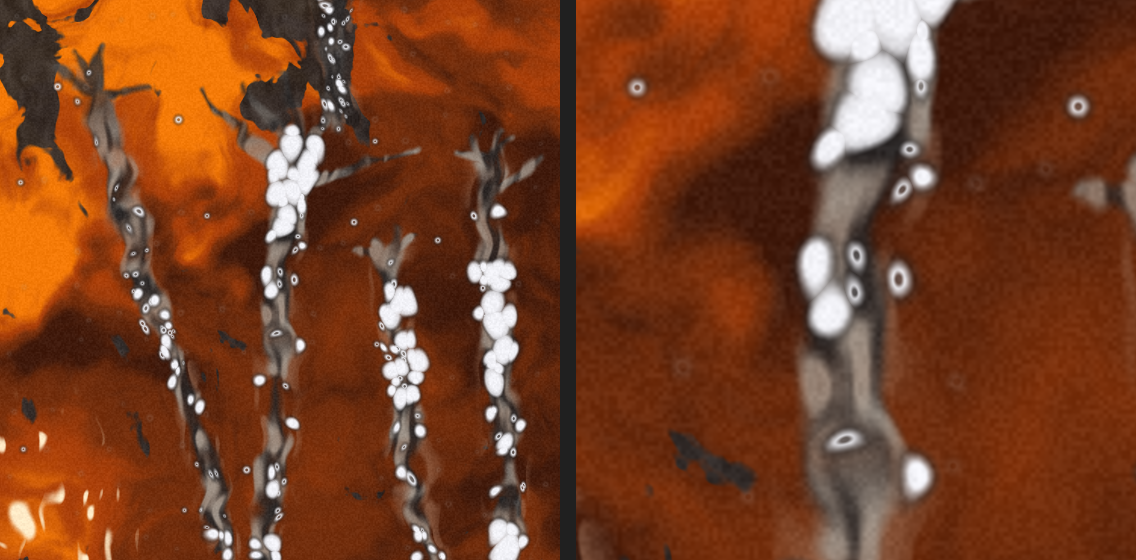
Left, the full canvas; right, a detail of the centre.
Give the GLSL for this texture, as a Shadertoy shader.

```glsl
// Amber mineral with smoky veins: a warped orange and brown ground, slate
// cavities on top, and steep grey strands with branches and white beads.
#define UMBER  vec3(0.25, 0.1, 0.045)
#define RUST   vec3(0.45, 0.18, 0.05)
#define SIENNA vec3(0.67, 0.25, 0.04)
#define AMBER  vec3(0.96, 0.48, 0.03)
#define SLATE  vec3(0.16, 0.15, 0.15)
#define ASH    vec3(0.62, 0.58, 0.54)
#define PEARL  vec3(0.95, 0.95, 0.97)
#define GRAIN  0.06
#define SOFT   0.0033
#define STRANDS 5
#define BEADS  46

// Per strand: x at the bottom, slope, lowest and highest y
const vec4 PATH[STRANDS] = vec4[STRANDS](
    vec4(0.425, -0.32, 0, 0.86), vec4(0.485, 0.05, 0, 0.74),
    vec4(0.765, -0.14, 0, 0.55), vec4(0.915, -0.06, 0, 0.71),
    vec4(0.52, 0.09, 0.77, 1.1));
// Per strand: bead size, height of bead cluster, branch length
const vec3 HABIT[STRANDS] = vec3[STRANDS](
    vec3(0.55, 0.37, 0.1), vec3(1, 0.65, 0.23), vec3(0.85, 0.38, 0.09),
    vec3(1.1, 0.42, 0.12), vec3(0.4, 0.93, 0));

float hash(vec2 p) {
    vec3 q = fract(p.xyx * 0.1031);
    q += dot(q, q.yzx + 33.33);
    return fract((q.x + q.y) * q.z);
}

float noise(vec2 p) {
    vec2 i = floor(p), f = fract(p);
    f = f * f * (3.0 - 2.0 * f);
    return mix(mix(hash(i), hash(i + vec2(1, 0)), f.x),
               mix(hash(i + vec2(0, 1)), hash(i + vec2(1, 1)), f.x), f.y);
}

float fbm(vec2 p) {
    float sum = 0.0, amp = 0.53;
    for (int i = 0; i < 4; i++) {
        sum += amp * noise(p);
        p = mat2(1.6, 1.2, -1.2, 1.6) * p + 5.3;
        amp *= 0.5;
    }
    return sum;
}

float bump(vec2 p, float x, float y, float w, float h) {
    vec2 d = (p - vec2(x, y)) / vec2(w, h);
    return exp(-dot(d, d));
}

// Coverage of a shape from its signed distance
float cover(float d, float soft) { return smoothstep(soft, -soft, d); }

// Distance to a segment that narrows towards its end
float taper(vec2 p, vec2 ab, float w) {
    float t = clamp(dot(p, ab) / dot(ab, ab), 0.0, 1.0);
    return length(p - ab * t) - w * (1.0 - 0.65 * t);
}

vec3 ground(vec2 p, vec2 warp, float glow) {
    float flow = fbm(p * vec2(5, 6) + 2.6 * warp);
    float swirl = fbm(p * vec2(11, 8) + 7.0 * warp);
    float right = smoothstep(0.42, 0.64, p.x);
    float edge = 0.6 + 0.2 * right - 0.1 * smoothstep(0.15, 0.0, p.x);
    float upper = smoothstep(-0.03, 0.05, p.y - edge + 0.4 * (warp.x - 0.5));
    float tone = mix(0.19, 0.81 - 0.29 * right, upper) + 0.75 * (flow - 0.5);
    tone += (0.3 + 0.3 * upper) * (swirl - 0.5) + 0.5 * glow;
    tone += 0.2 * bump(p, 0.05, 0.55, 0.2, 0.08);
    vec3 col = mix(UMBER, RUST, smoothstep(0.04, 0.36, tone));
    col = mix(col, SIENNA, smoothstep(0.34, 0.62, tone));
    return mix(col, AMBER, smoothstep(0.6, 0.92, tone));
}

// Dark openings near the upper edge
float cavity(vec2 p, vec2 warp) {
    float field = bump(p, 0.0, 1.0, 0.07, 0.18) + bump(p, 0.07, 0.86, 0.05, 0.08)
        + bump(p, 0.44, 1.0, 0.1, 0.06) + bump(p, 0.6, 0.93, 0.04, 0.2)
        + bump(p, 0.5, 0.84, 0.08, 0.07) + 0.8 * bump(p, 0.88, 0.99, 0.07, 0.05);
    return smoothstep(0.48, 0.6, field + 2.2 * (fbm(p * vec2(17, 11) + 3.0 * warp) - 0.54));
}

// Bead of radius r: x = light, y = dark rim; small ones are hollow
vec2 bead(float d, float r) {
    float hollow = r < 0.006 ? 0.8 * smoothstep(-0.3, -0.8, d / r) : 0.2 * smoothstep(-0.5, 0.0, d / r);
    return vec2(cover(d, SOFT) * (1.0 - hollow), smoothstep(0.008, 0.0, d));
}

void mainImage(out vec4 fragColor, in vec2 fragCoord) {
    vec2 p = fragCoord / iResolution.xy;
    vec2 warp = vec2(fbm(p * 4.0), fbm(p * 4.0 + 7.7));
    vec2 q = p + 0.05 * (warp - 0.5) + 0.02 * vec2(noise(p * 23.0), noise(p * 23.0 + 9.0)) - 0.01;
    float glow = bump(p, 0.06, 0.07, 0.17, 0.2);
    float fibre = mix(noise(q * vec2(95, 20)), noise(q * vec2(45, 38) + 8.0), 0.45);
    vec3 col = ground(p, warp, glow);
    col = mix(col, SLATE + 0.16 * (fibre - 0.4), 0.92 * cavity(p, warp));

    float body = 0.0, fringe = 0.0;
    vec2 spots = vec2(0);
    for (int i = 0; i < STRANDS; i++) {
        vec4 path = PATH[i];
        vec3 habit = HABIT[i];
        float id = float(i) * 17.0;
        float dx = q.x - path.x - path.y * q.y;
        float width = 0.002 + 0.026 * noise(vec2(q.y * 13.0, id)) + 0.02 * (fibre - 0.3);
        float span = cover(abs(q.y - 0.5 * (path.z + path.w)) - 0.5 * (path.w - path.z), 0.015);
        if (path.z == 0.0) span = cover(q.y - path.w, 0.015);
        body = max(body, span * cover(abs(dx) - width, 0.008));
        fringe = max(fringe, span * smoothstep(0.055, 0.015, abs(dx)));

        // Branches fan out on top
        for (int k = 0; k < 5 && habit.z > 0.0; k++) {
            float h = hash(vec2(float(k) + 2.0, id));
            float fan = 0.55 * float(k) - 1.3 + 0.5 * h, y = path.w - 0.07 * h;
            vec2 limb = habit.z * (0.5 + 0.5 * h) * vec2(sin(fan), cos(fan));
            float d = taper(q - vec2(path.x + path.y * y, y), limb, 0.013);
            body = max(body, cover(d + 0.012 * (0.5 - fibre), 0.006));
        }

        // Beads gather in a cluster and at the foot, the rest are small
        if (abs(dx) > 0.09) continue;
        for (int j = 0; j < BEADS; j++) {
            vec2 seed = vec2(float(j) * 3.0 + 1.0, id + 4.0);
            float h = hash(seed), s = hash(seed + 51.0), side = hash(seed + 93.0) - 0.5;
            float y = j < 17 ? habit.y + 0.21 * (h - 0.5)
                    : j < 21 ? path.z + 0.05 * h : mix(path.z, path.w, h);
            float r = habit.x * (j < 21 ? 0.007 + 0.013 * s : 0.004 + 0.009 * s * s);
            vec2 centre = vec2(path.x + path.y * y + side * 0.06, y);
            spots = max(spots, bead(length((q - centre) * vec2(1, 0.82)) - r, r));
        }
    }

    // Smoky fibres with brownish threads beside them
    float pale = smoothstep(0.3, 0.72, fibre) * (1.0 - 0.65 * smoothstep(0.7, 0.85, p.y));
    vec3 smoke = mix(SLATE, ASH, pale);
    fringe *= smoothstep(0.55, 0.8, noise(q * vec2(75, 24) + 5.0));
    col = mix(col, mix(ASH, SIENNA, 0.35), 0.6 * fringe);
    col = mix(col, smoke, body * (0.7 + 0.3 * noise(q * 40.0)));

    // Loose bubbles
    vec2 cell = floor(p * 17.0);
    float pick = hash(cell + 30.0), size = 0.003 + 0.003 * hash(cell + 12.0);
    vec2 offset = 0.25 + 0.5 * vec2(hash(cell + 61.0), hash(cell + 87.0));
    float strength = pick > 0.95 ? 0.9 : 0.1 * step(0.6, pick);
    spots = max(spots, strength * bead(length(p - (cell + offset) / 17.0) - size, size));
    col = mix(col, SLATE, 0.5 * spots.y);
    col = mix(col, PEARL, spots.x);

    // Glints in the lower left glow
    float glint = smoothstep(0.76, 0.93, noise(q * vec2(65, 24) + 3.0)) * smoothstep(0.15, 0.6, glow);
    glint = max(glint, smoothstep(0.4, 0.8, bump(q, 0.04, 0.08, 0.027, 0.04)));
    col = mix(col, vec3(1, 0.92, 0.78), glint);

    col += GRAIN * (noise(p * 370.0) - 0.5);
    fragColor = vec4(clamp(col, 0.0, 1.0), 1);
}
```
